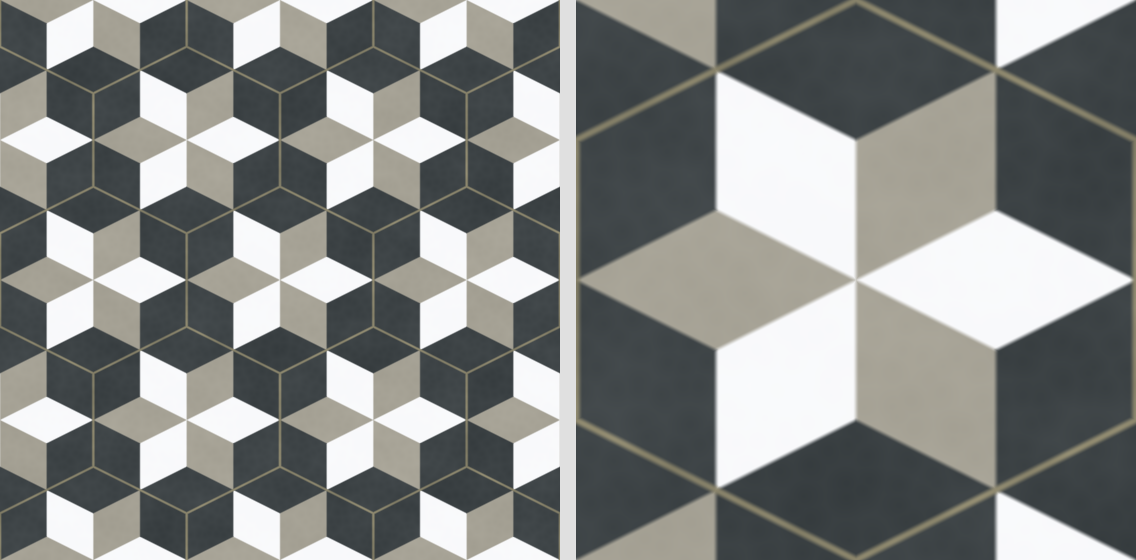
Left, the full canvas; right, a detail of the centre.
This pattern is drawn by a WebGL 2 fragment shader. Its source:

```glsl
#version 300 es
precision highp float;
// Cement tiles: six-armed stars of white and taupe rhombi among dark rhombi,
// with thin ochre joints on the hexagon borders. A hexagonal lattice is folded
// into 60 degree sectors; 3 stars by 4 staggered rows wrap on both axes.

uniform vec2 u_resolution;
out vec4 outColor;

const float PI = 3.14159265;
const float SECTOR = PI / 3.0;
const float ROOT3 = 1.7320508;
const vec2 REPEATS = vec2(3.0, 2.0);     // each repeat holds two rows
const vec2 PERIOD = vec2(1.0, ROOT3);    // lattice units, star spacing is 1
const float JOINT_HALF_WIDTH = 0.0065;
const float EDGE_SOFTNESS = 0.006;

const vec3 WHITE = vec3(0.975, 0.978, 0.985);
const vec3 TAUPE = vec3(0.65, 0.635, 0.585);
const vec3 CHARCOAL = vec3(0.238, 0.262, 0.272);
const vec3 OCHRE = vec3(0.56, 0.535, 0.43);

float hash(vec2 cell) {
    vec3 h = fract(vec3(cell.xyx) * 0.1031);
    h += dot(h, h.yzx + 33.33);
    return fract((h.x + h.y) * h.z);
}

// Distance to the nearest scattered point, wrapping after count cells.
float cellular(vec2 uv, float count) {
    vec2 cell = floor(uv * count);
    vec2 local = fract(uv * count);
    float nearest = 2.0;
    for (int y = -1; y <= 1; y++) {
        for (int x = -1; x <= 1; x++) {
            vec2 offset = vec2(x, y);
            vec2 id = mod(cell + offset, count);
            vec2 point = offset + vec2(hash(id), hash(id + 71.0));
            nearest = min(nearest, length(point - local));
        }
    }
    return nearest;
}

// Broad pigment clouds from sines of whole frequencies.
float clouds(vec2 uv) {
    vec2 t = uv * 2.0 * PI;
    float warp = sin(3.0 * t.x + 2.0 * t.y);
    return 0.5 * sin(7.0 * t.x - 5.0 * t.y + 1.5 * warp)
         + 0.5 * sin(4.0 * t.x + 11.0 * t.y - 2.0 * warp);
}

// Offset from the nearest star centre of the staggered lattice.
vec2 nearestStar(vec2 p) {
    vec2 a = mod(p + 0.5 * PERIOD, PERIOD) - 0.5 * PERIOD;
    vec2 b = mod(p, PERIOD) - 0.5 * PERIOD;
    return dot(a, a) < dot(b, b) ? a : b;
}

// Lightness change of one rhombus, keyed by its star and its index.
float faceShade(vec2 star, float index) {
    return hash(star * 7.0 + vec2(index * 3.0, index + 40.0)) - 0.5;
}

void main() {
    vec2 uv = gl_FragCoord.xy / u_resolution;
    vec2 scale = REPEATS * PERIOD;
    vec2 p = (uv - 0.5) * scale;
    float pixel = max(scale.x / u_resolution.x, scale.y / u_resolution.y);
    float soft = max(0.75 * pixel, EDGE_SOFTNESS);

    // Star identity, wrapped with the canvas
    vec2 q = nearestStar(p);
    vec2 star = mod(round((p - q) * 2.0 / PERIOD), 2.0 * REPEATS);

    // Fold into the sector of one arm: x along it, y away from its axis
    float angle = atan(q.y, q.x);
    float arm = floor(angle / SECTOR + 0.5);
    float folded = angle - arm * SECTOR;
    vec2 local = length(q) * vec2(cos(folded), abs(sin(folded)));

    // Signed distances to the inner and outer edges of the arm, and the joint
    float innerEdge = 0.5 * local.x - 0.5 * ROOT3 * local.y;
    float outerEdge = 0.5 * (0.5 - local.x) - 0.5 * ROOT3 * local.y;
    float jointDistance = 0.5 - local.x;

    // Worn surface
    float grain = cellular(uv, 64.0) - 0.45;
    float wear = 0.008 * clouds(uv) + 0.014 * grain;

    // Alternating arms
    float parity = 1.0 - 2.0 * mod(arm, 2.0);
    float whiteness = 0.5 + 0.5 * parity * smoothstep(-soft, soft, innerEdge)
                    - 0.5 * parity * smoothstep(-soft, soft, -innerEdge);
    float armShade = 0.02 * faceShade(star, mod(arm, 6.0));
    vec3 taupe = TAUPE + armShade + wear;
    vec3 white = WHITE + 0.25 * wear;
    vec3 armColor = mix(taupe, white, whiteness);

    // Dark rhombi between the arms
    float gap = mod(floor(angle / SECTOR), 6.0);
    vec3 dark = CHARCOAL + 0.025 * faceShade(star, gap + 6.0) + 1.4 * wear;
    vec3 color = mix(dark, armColor, smoothstep(-soft, soft, outerEdge));

    // Ochre joints, slightly uneven in strength
    float joint = 1.0 - smoothstep(JOINT_HALF_WIDTH - soft,
                                   JOINT_HALF_WIDTH + soft, jointDistance);
    color = mix(color, OCHRE + 2.0 * wear, joint * (0.93 + 0.07 * clouds(uv)));

    outColor = vec4(clamp(color, 0.0, 1.0), 1.0);
}
```
